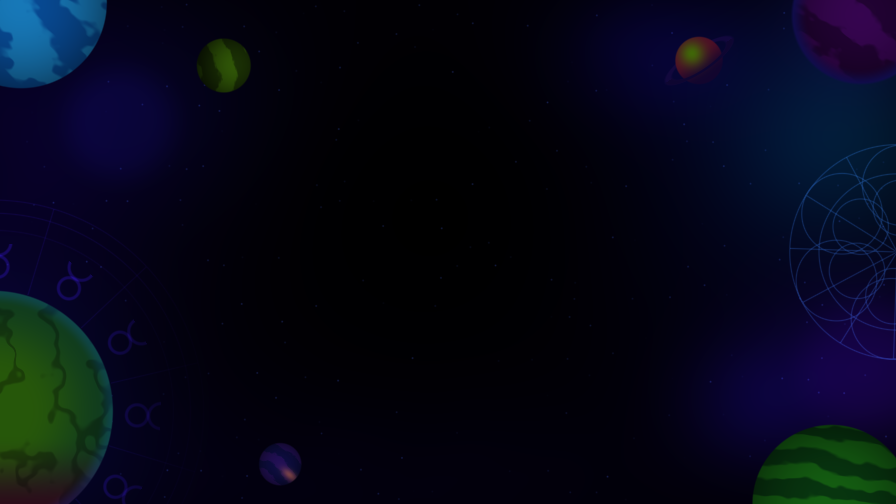
Give the GLSL for this background, as a WebGL 2 fragment shader.

```glsl
#version 300 es
precision highp float;
// Dark night sky with coloured planets at the borders, a faint star wheel and a line rosette.

uniform vec2 u_resolution;
out vec4 fragColor;

const float TAU = 6.2831853;

float hash(vec2 p) {
  vec3 q = fract(vec3(p.xyx) * 0.1031);
  q += dot(q, q.yzx + 33.33);
  return fract((q.x + q.y) * q.z);
}

float noise(vec2 p) {
  vec2 i = floor(p), f = fract(p);
  f = f * f * (3.0 - 2.0 * f);
  return mix(mix(hash(i), hash(i + vec2(1, 0)), f.x),
             mix(hash(i + vec2(0, 1)), hash(i + vec2(1, 1)), f.x), f.y);
}

float fbm(vec2 p) {
  return 0.55 * noise(p) + 0.3 * noise(p * 2.1 + 7.0) + 0.15 * noise(p * 4.3 + 3.0);
}

mat2 rotation(float a) { return mat2(cos(a), sin(a), -sin(a), cos(a)); }

float glow(vec2 p, vec2 center, vec2 size) {
  vec2 d = (p - center) / size;
  return exp(-dot(d, d));
}

float disc(vec2 p, float radius, float px) {
  return smoothstep(px, -px, length(p) - radius);
}

// Thin antialiased line around the zero of a distance
float stroke(float dist, float width, float px) {
  return smoothstep(px, -px, abs(dist) - width) * min(1.0, 2.0 * width / px);
}

float ringLine(vec2 p, float radius, float px) {
  return stroke(length(p) - radius, 0.0009, px);
}

// Evenly turned spokes between two radii
float spokes(vec2 p, float count, float turn, float inner, float outer, float px) {
  float r = length(p), a = atan(p.y, p.x) - turn, sector = TAU / count;
  float off = r * sin(mod(a + 0.5 * sector, sector) - 0.5 * sector);
  return stroke(off, 0.0009, px) * step(inner, r) * step(r, outer);
}

vec3 sky(vec2 p) {
  vec3 c = vec3(0.003, 0.0, 0.018);
  float haze = 0.75 + 0.5 * fbm(p * 3.5);
  c += vec3(0.018, 0.0, 0.09) * glow(p, vec2(0.0, 0.55), vec2(0.34, 0.65)) * haze;
  c += vec3(0.012, 0.01, 0.10) * glow(p, vec2(0.28, 0.78), vec2(0.28, 0.20));
  c += vec3(0.015, 0.01, 0.08) * smoothstep(0.15, 0.06, length(p - vec2(0.24, 0.755)));
  c += vec3(0.02, 0.01, 0.15) * glow(p, vec2(1.30, 0.88), vec2(0.19, 0.13)) * haze;
  c += vec3(0.005, 0.005, 0.09) * glow(p, vec2(1.48, 0.68), vec2(0.34, 0.36));
  c += vec3(0.0, 0.105, 0.13) * glow(p, vec2(1.66, 0.72), vec2(0.22, 0.19));
  c += vec3(0.05, 0.01, 0.17) * glow(p, vec2(1.74, 0.27), vec2(0.23, 0.18)) * haze;
  c += vec3(0.025, 0.0, 0.05) * smoothstep(0.17, 0.06, length(p - vec2(1.71, 0.27)));
  c += vec3(0.025, 0.01, 0.15) * glow(p, vec2(1.50, 0.20), vec2(0.15, 0.13));
  c += vec3(0.005, 0.0, 0.04) * glow(p, vec2(0.75, 0.05), vec2(0.6, 0.18)) * haze;
  return c * (1.0 - 0.95 * glow(p, vec2(0.86, 0.57), vec2(0.38, 0.36)));
}

float stars(vec2 p, float px) {
  vec2 cell = floor(p * 26.0), f = fract(p * 26.0);
  vec2 spot = 0.2 + 0.6 * vec2(hash(cell + 11.0), hash(cell + 47.0));
  float present = step(0.80, hash(cell));
  return present * hash(cell + 5.0) * disc((f - spot) / 26.0, 0.0014, px);
}

// Wheel rims, spokes and an abstract loop-and-bow mark in each sector
float starWheel(vec2 p, float px) {
  float lines = ringLine(p, 0.418, px) + ringLine(p, 0.392, px) + 0.6 * ringLine(p, 0.358, px);
  lines += spokes(p, 12.0, 0.23, 0.24, 0.418, px);
  float sector = TAU / 12.0, a = mod(atan(p.y, p.x) - 0.23, sector) - 0.5 * sector;
  vec2 q = length(p) * vec2(sin(a), cos(a)) - vec2(0.0, 0.298);
  float mark = stroke(length(q + vec2(0, 0.012)) - 0.021, 0.003, px);
  mark += stroke(length(q - vec2(0, 0.036)) - 0.025, 0.003, px) * step(q.y, 0.034);
  return lines + 1.7 * mark;
}

float rosette(vec2 p, float px) {
  float lines = ringLine(p, 0.213, px) + ringLine(p, 0.155, px);
  for (int i = 0; i < 6; i++) {
    float a = (float(i) + 0.42) * TAU / 6.0;
    vec2 dir = vec2(cos(a), sin(a));
    lines += ringLine(p - dir * 0.133, 0.080, px) + ringLine(p - dir * 0.088, 0.055, px);
  }
  return min(1.0, lines + spokes(p, 12.0, 0.49, 0.0, 0.213, px));
}

// Lit ball surface: warped bands between two tones, darkened at the rim
vec3 bandedBall(vec2 q, vec3 dark, vec3 light, float tilt, float count, float warp) {
  vec2 s = rotation(tilt) * q;
  float wave = s.y * count + s.x * s.x * 1.5 + warp * fbm(s * vec2(2.5, 4.0) + count);
  float band = smoothstep(-0.35, 0.35, sin(wave));
  return mix(dark, light, band) * (1.0 - 0.4 * dot(q, q));
}

void main() {
  float px = 1.0 / u_resolution.y;
  vec2 p = gl_FragCoord.xy * px;
  p.x += 0.5 * (16.0 / 9.0 - u_resolution.x * px);
  vec3 c = sky(p) + vec3(0.08, 0.12, 0.28) * stars(p, px);

  // Line ornaments
  vec2 big = p - vec2(-0.014, 0.185);
  c += vec3(0.035, 0.015, 0.13) * starWheel(big, px) * smoothstep(0.48, 0.1, p.x);
  c += vec3(0.07, 0.15, 0.27) * rosette(p - vec2(1.78, 0.5), px);

  // Large cracked green planet with a red foot
  vec2 q = big / 0.238;
  float crack = smoothstep(0.055, 0.015, abs(fbm(q * 2.8 + 4.0) - 0.5));
  vec3 ball = mix(vec3(0.15, 0.34, 0.04), vec3(0.06, 0.23, 0.12), smoothstep(0.3, 1.0, length(q)));
  ball = mix(ball, vec3(0.18, 0.03, 0.10), smoothstep(-0.2, -0.9, q.y)) * (1.0 - 0.28 * crack);
  ball += vec3(0.0, 0.04, 0.16) * smoothstep(0.88, 1.0, length(q));
  c += vec3(0.01, 0.03, 0.14) * glow(big, vec2(0), vec2(0.26));
  c = mix(c, ball, disc(big, 0.238, px));

  // Blue wavy planet
  q = (p - vec2(0.042, 0.995)) / 0.170;
  ball = bandedBall(q, vec3(0.03, 0.29, 0.58), vec3(0.09, 0.47, 0.72), 0.6, 6.0, 7.0);
  c = mix(c, ball, disc(q * 0.170, 0.170, px));

  // Small green planet
  q = (p - vec2(0.444, 0.870)) / 0.0535;
  ball = bandedBall(q, vec3(0.11, 0.20, 0.02), vec3(0.20, 0.36, 0.03), 1.35, 5.0, 2.0);
  c = mix(c, ball * (0.85 + 0.35 * q.x), disc(q * 0.0535, 0.0535, px));

  // Purple planet with a soft halo
  q = (p - vec2(1.708, 0.970)) / 0.140;
  c += vec3(0.03, 0.03, 0.14) * glow(q, vec2(0), vec2(1.1));
  ball = bandedBall(q, vec3(0.13, 0.01, 0.20), vec3(0.21, 0.02, 0.31), 0.6, 9.0, 5.0);
  ball = mix(ball, vec3(0.06, 0.05, 0.30), smoothstep(0.75, 1.0, length(q)));
  c = mix(c, ball, smoothstep(0.14, 0.133, length(q) * 0.14));

  // Green striped planet
  q = (p - vec2(1.650, 0.0)) / 0.157;
  ball = bandedBall(q, vec3(0.03, 0.21, 0.06), vec3(0.08, 0.37, 0.07), 0.15, 17.0, 4.0);
  c = mix(c, ball, disc(q * 0.157, 0.157, px));

  // Small violet planet with a bright lower streak
  q = (p - vec2(0.556, 0.079)) / 0.042;
  ball = bandedBall(q, vec3(0.05, 0.05, 0.25), vec3(0.13, 0.06, 0.33), 0.7, 7.0, 3.0);
  ball += vec3(0.35, 0.20, 0.0) * glow(rotation(0.7) * q, vec2(0.65, -0.1), vec2(0.4, 0.2));
  c = mix(c, ball, disc(q * 0.042, 0.042, px));

  // Ringed planet: the ring passes behind the upper half
  q = p - vec2(1.387, 0.880);
  vec2 s = rotation(-0.59) * q;
  float ring = stroke(length(s * vec2(1.0, 3.4)) - 0.072, 0.008, px * 2.0);
  vec3 ringColor = vec3(0.07, 0.03, 0.24);
  c = mix(c, ringColor, ring);
  ball = mix(vec3(0.30, 0.05, 0.15), vec3(0.07, 0.02, 0.18), smoothstep(0.02, -0.035, s.y));
  ball = mix(ball, vec3(0.25, 0.40, 0.03), glow(q, vec2(-0.014, 0.014), vec2(0.024)));
  c = mix(c, ball, disc(q, 0.047, px));
  c = mix(c, ringColor * 0.8, ring * step(s.y, 0.0));

  fragColor = vec4(c, 1.0);
}
```
